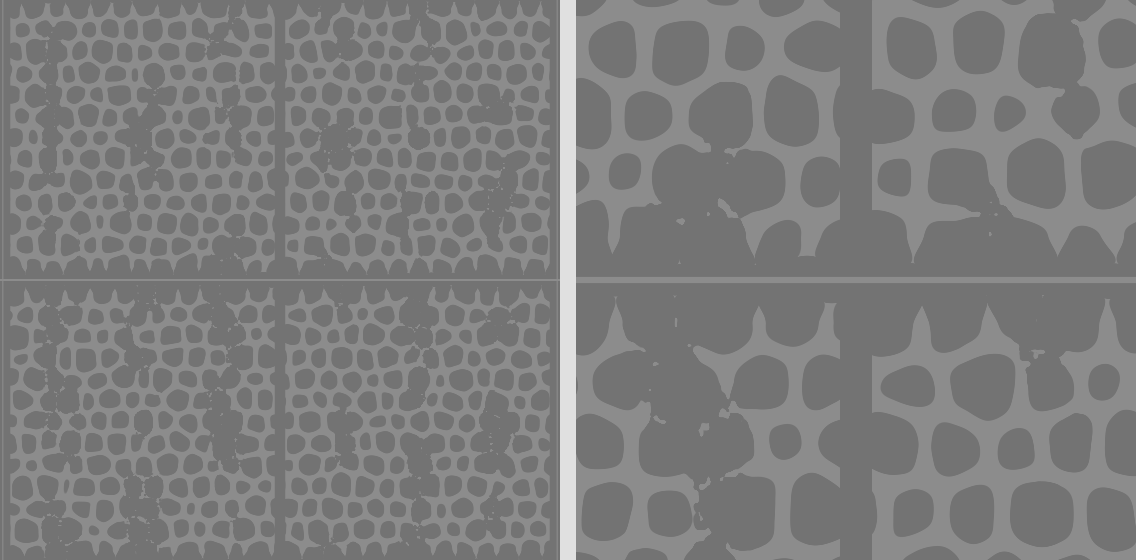
Left, the full canvas; right, a detail of the centre.
Give the GLSL for this pattern, as a Shadertoy shader.

```glsl
#define PANELS 2.0
#define CELL vec2(0.079, 0.077)
#define MESH_HALF vec2(0.472, 0.490)
#define MESH_SHIFT vec2(0.009, 0.008)
#define WALL 0.112
#define ROUNDING 0.085
#define SIZE_SPREAD 0.38
#define STREAK_GAP 0.29
#define WEAR 1.7
#define LINE_HALF 0.0019
#define DARK vec3(0.45)
#define LIGHT vec3(0.55)

float hash(vec2 p) {
    return fract(sin(dot(p, vec2(127.1, 311.7))) * 43758.5453);
}

float noise(vec2 p) {
    vec2 i = floor(p), f = fract(p);
    f = f * f * (3.0 - 2.0 * f);
    return mix(mix(hash(i), hash(i + vec2(1, 0)), f.x),
               mix(hash(i + vec2(0, 1)), hash(i + vec2(1, 1)), f.x), f.y);
}

// Jittered hole centre relative to q (xy) and its size weight (z), in staggered rows
vec3 holeSite(vec2 q, vec2 neighbour, vec2 seed) {
    float row = floor(q.y) + neighbour.y;
    float stagger = 0.5 * mod(row, 2.0) + 0.25 * hash(vec2(row, 3.0) + seed);
    vec2 id = vec2(floor(q.x - stagger) + neighbour.x, row);
    vec2 jitter = vec2(hash(id + seed), hash(id + seed + 17.3)) - 0.5;
    vec2 centre = id + 0.5 + vec2(stagger, 0.0) + jitter * vec2(0.38, 0.22);
    return vec3(centre - q, SIZE_SPREAD * hash(id + seed + 41.9));
}

// Rounded distance to the border of the weighted Voronoi cell around q
float borderDistance(vec2 q, vec2 seed) {
    vec3 nearest = vec3(0.0);
    float best = 1e5;
    for (int j = -1; j <= 1; j++)
    for (int i = -2; i <= 2; i++) {
        vec3 s = holeSite(q, vec2(i, j), seed);
        float power = dot(s.xy, s.xy) - s.z;
        if (power < best) { best = power; nearest = s; }
    }
    float sum = 0.0;
    for (int j = -1; j <= 1; j++)
    for (int i = -2; i <= 2; i++) {
        vec3 s = holeSite(q, vec2(i, j), seed);
        float gap = length(s.xy - nearest.xy);
        if (gap > 0.01) {
            float d = (dot(s.xy, s.xy) - s.z - best) / (2.0 * gap);
            sum += exp(-d / ROUNDING);
        }
    }
    return -ROUNDING * log(sum);
}

// Ragged patches along three vertical streaks in each panel
float wearMask(vec2 p, vec2 seed) {
    float offset = abs(p.x - STREAK_GAP * floor(p.x / STREAK_GAP + 0.5));
    float streak = 1.0 - smoothstep(0.035, 0.085, offset);
    float patches = noise(p * vec2(15.0, 9.0) + seed);
    return streak * smoothstep(0.50, 0.70, patches);
}

float lineCover(float distance, float pixel) {
    return 1.0 - smoothstep(LINE_HALF - pixel, LINE_HALF + pixel, abs(distance));
}

void mainImage(out vec4 fragColor, in vec2 fragCoord) {
    vec2 uv = fragCoord / iResolution.xy;
    float pixel = 0.5 / min(iResolution.x, iResolution.y);
    vec2 panel = floor(uv * PANELS);
    vec2 seed = panel * vec2(37.0, 53.0) + 11.0;

    // Meshes lean inward across and outward up and down
    vec2 side = panel * 2.0 - 1.0;
    vec2 p = fract(uv * PANELS) - 0.5 + MESH_SHIFT * side * vec2(1, -1);
    vec2 q = p / CELL + 0.5;
    vec2 edge = MESH_HALF - abs(p);

    // Walls thin out where worn and taper to spikes at top and bottom
    float wear = wearMask(p, seed);
    float grain = noise(p * 130.0 + seed) - 0.5;
    float wall = WALL + 0.05 * (noise(p * 6.0 + seed) - 0.5);
    wall = wall * (1.0 - WEAR * wear) + 0.30 * wear * grain;
    wall += 0.04 * (noise(p * 45.0 + seed) - 0.5);
    wall = mix(-0.05, wall, smoothstep(0.0, 0.035, edge.y));

    float soft = pixel * PANELS / CELL.y;
    float light = smoothstep(-soft, soft, wall - borderDistance(q, seed));

    // Clip the mesh to its panel
    vec2 inside = smoothstep(vec2(-pixel), vec2(pixel), edge / PANELS);
    light *= inside.x * inside.y;

    // Seam across the middle and fine lines at the outer sides
    light = max(light, lineCover(uv.y - 0.5, pixel));
    float outer = abs(uv.x - 0.5) - 0.4950;
    light = max(light, 0.7 * lineCover(outer * 1.5, pixel));

    fragColor = vec4(mix(DARK, LIGHT, light), 1.0);
}
```
